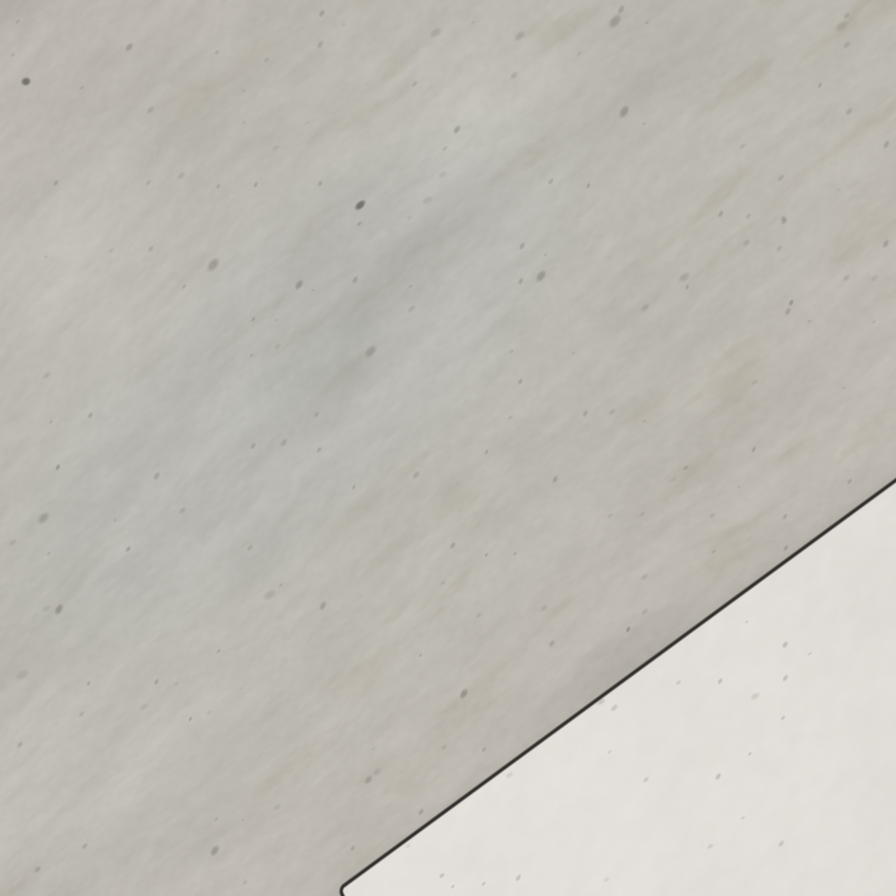
Write a Shadertoy shader that draws this texture.

```glsl
// Draws a honed grey marble slab with diagonal grain, a dark joint and a pale slab at lower right.

float hash(vec2 p) {
    vec3 q = fract(vec3(p.xyx) * 0.1031);
    q += dot(q, q.yzx + 33.33);
    return fract((q.x + q.y) * q.z);
}

float noise(vec2 p) {
    vec2 i = floor(p), f = fract(p);
    f = f * f * (3.0 - 2.0 * f);
    return mix(mix(hash(i), hash(i + vec2(1, 0)), f.x),
               mix(hash(i + vec2(0, 1)), hash(i + vec2(1, 1)), f.x), f.y);
}

// Layered noise centred on zero
float fbm(vec2 p) {
    float sum = 0.0, amp = 0.5;
    for (int i = 0; i < 4; i++) {
        sum += amp * (noise(p) - 0.5);
        p = p * 2.03 + 17.3;
        amp *= 0.5;
    }
    return sum;
}

vec2 rotate(vec2 p, float angle) {
    float c = cos(angle), s = sin(angle);
    return vec2(c * p.x + s * p.y, c * p.y - s * p.x);
}

// Soft elongated cloud lying along an angle
float cloud(vec2 p, vec2 center, vec2 size, float angle) {
    vec2 q = rotate(p - center, angle) / size;
    return exp(-dot(q, q));
}

// Small oval pit with a smooth rim
float pit(vec2 p, vec2 center, vec2 size, float angle) {
    vec2 q = rotate(p - center, angle) / size;
    return 1.0 - smoothstep(0.35, 1.25, length(q));
}

// One random pit in some cells of a grid
float scatteredPits(vec2 p, float cells, float density, float radius, float seed) {
    vec2 id = floor(p * cells);
    vec2 rnd = vec2(hash(id + seed), hash(id + seed + 41.7));
    vec2 center = (id + 0.25 + 0.5 * rnd) / cells;
    float present = step(hash(id + seed + 83.1), density);
    float size = radius * (0.5 + 0.7 * rnd.y);
    float strength = 0.35 + 0.65 * rnd.x;
    return present * strength * pit(p, center, size * vec2(1.4, 0.8), 0.5 + 0.6 * rnd.x);
}

// Signed distance to the pale slab: two edges meeting in a rounded corner
float paleSlabDistance(vec2 p, vec2 corner, float radius) {
    vec2 q = p - corner;
    vec2 edges = vec2(dot(q, vec2(-0.592, 0.806)), dot(q, vec2(-0.91, -0.414))) + radius;
    return length(max(edges, 0.0)) + min(max(edges.x, edges.y), 0.0) - radius;
}

vec3 greyStone(vec2 p) {
    vec2 warped = p + 0.035 * vec2(fbm(p * 3.0), fbm(p * 3.0 + 9.0));
    vec2 g = rotate(warped, 0.74 + 0.12 * (p.y - p.x));

    // Broad warm and cool areas
    float cool = cloud(p, vec2(0.33, 0.58), vec2(0.55, 0.22), 0.75);
    vec3 color = mix(vec3(0.738, 0.722, 0.69), vec3(0.722, 0.722, 0.697), cool);

    // Clouds and dull bands
    float shade = 0.0;
    shade -= 0.030 * cloud(p, vec2(0.45, 0.71), vec2(0.15, 0.035), 0.75);
    shade -= 0.026 * cloud(p, vec2(0.37, 0.58), vec2(0.08, 0.035), 0.85);
    shade -= 0.030 * cloud(p, vec2(0.28, 0.375), vec2(0.065, 0.022), 0.8);
    shade -= 0.022 * cloud(p, vec2(0.22, 0.84), vec2(0.17, 0.06), 0.9);
    shade -= 0.018 * cloud(p, vec2(0.70, 0.90), vec2(0.20, 0.03), 0.65);
    shade -= 0.028 * cloud(p, vec2(0.78, 0.50), vec2(0.11, 0.025), 0.7);
    shade -= 0.035 * cloud(p, vec2(0.69, 0.26), vec2(0.09, 0.025), 0.63);
    shade -= 0.050 * cloud(p, vec2(0.0, 1.0), vec2(0.07, 0.04), 0.4);
    shade += 0.025 * cloud(p, vec2(0.53, 0.86), vec2(0.12, 0.06), 0.7);
    shade += 0.020 * cloud(p, vec2(0.12, 0.71), vec2(0.12, 0.08), 0.6);
    shade += 0.016 * cloud(p, vec2(0.10, 0.12), vec2(0.25, 0.12), 0.4);

    // Grain from broad streaks to fine fibres
    float streaks = fbm(g * vec2(5.0, 20.0));
    float fibres = fbm(g * vec2(22.0, 95.0) + 31.0);
    float dust = fbm(g * vec2(110.0, 220.0));
    color += shade + 0.050 * streaks + 0.045 * fibres + 0.030 * dust;

    // Faint ochre veins, strongest to the right
    float vein = smoothstep(0.08, 0.32, fbm(g * vec2(9.0, 48.0) + 70.0));
    return color - vec3(0.025, 0.032, 0.046) * vein * (0.4 + 0.6 * p.x);
}

vec3 paleStone(vec2 p) {
    vec2 g = rotate(p, 0.9);
    float mottling = 0.030 * fbm(p * 9.0) + 0.022 * fbm(g * vec2(45.0, 90.0));
    return mix(vec3(0.894, 0.882, 0.86), vec3(0.878, 0.865, 0.842), p.x * p.x) + mottling;
}

void mainImage(out vec4 fragColor, in vec2 fragCoord) {
    vec2 p = fragCoord / iResolution.xy;
    float blur = 1.2 / min(iResolution.x, iResolution.y);
    float d = paleSlabDistance(p, vec2(0.379, 0.008), 0.006);

    vec3 color = mix(paleStone(p), greyStone(p), smoothstep(-blur, blur, d));

    // Scattered pits and two prominent ones
    float pits = 0.5 * scatteredPits(p, 11.0, 0.30, 0.0055, 3.0);
    pits += 0.35 * scatteredPits(p, 27.0, 0.22, 0.0035, 19.0);
    pits = max(pits, pit(p, vec2(0.029, 0.909), vec2(0.0055, 0.0048), 0.3));
    pits = max(pits, pit(p, vec2(0.402, 0.771), vec2(0.0075, 0.0042), 0.75));
    color = mix(color, vec3(0.37, 0.36, 0.33), 0.75 * min(pits, 1.0));

    // Joint with a faint shadow on the grey side
    color -= 0.035 * exp(-max(d, 0.0) / 0.008) * step(0.0, d);
    float joint = 1.0 - smoothstep(0.0017 - blur, 0.0022 + blur, abs(d));
    fragColor = vec4(mix(color, vec3(0.19, 0.18, 0.17), joint), 1.0);
}
```
